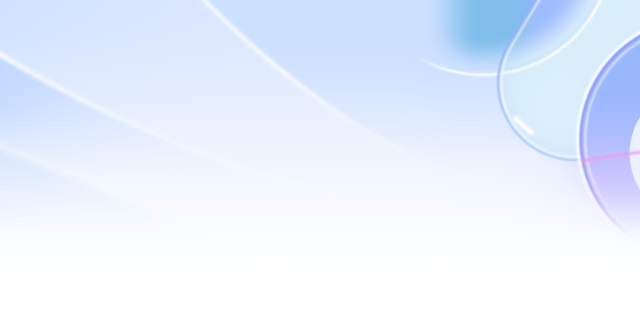
Give the GLSL for this background, as a Shadertoy shader.

```glsl
const vec3 WHITE = vec3(1.0);
const vec3 HAZE = vec3(0.875, 0.917, 1.0);
const vec3 SKY = vec3(0.795, 0.872, 1.0);
const vec3 DEEP_SKY = vec3(0.755, 0.845, 1.0);
const vec3 CYAN = vec3(0.49, 0.74, 0.92);
const vec3 PERIWINKLE = vec3(0.57, 0.69, 0.99);
const vec3 GLASS = vec3(0.86, 0.945, 0.98);
const vec3 LILAC = vec3(0.77, 0.74, 1.0);
const vec3 VIOLET = vec3(0.57, 0.57, 0.96);
const vec3 PINK = vec3(0.93, 0.62, 0.92);

// Lengths are in canvas heights
const vec2 DISC_CENTER = vec2(1.51, 1.17);
const float DISC_RADIUS = 0.404;
const vec2 GLASS_CORNER = vec2(1.797, 0.74);
const vec2 GLASS_TOP = vec2(1.953, 1.0);
const vec2 GLASS_RIGHT = vec2(2.34, 0.82);
const float GLASS_RADIUS = 0.243;
const vec2 RING_CENTER = vec2(2.187, 0.565);
const float RING_RADIUS = 0.376;
const vec2 HOLE_CENTER = vec2(2.18, 0.52);
const float HOLE_RADIUS = 0.212;
const vec2 GLINT_START = vec2(1.612, 0.629);
const vec2 GLINT_END = vec2(1.66, 0.586);
const float RIM_WIDTH = 0.005;

float segmentDistance(vec2 p, vec2 a, vec2 b) {
    vec2 along = b - a;
    return length(p - a - along * clamp(dot(p - a, along) / dot(along, along), 0.0, 1.0));
}

// Signed height above y = start - slope * x + bend * x^2, scaled to distance
float foldDistance(vec2 p, float start, float slope, float bend) {
    float steepness = 2.0 * bend * p.x - slope;
    return (p.y - start + slope * p.x - bend * p.x * p.x) / sqrt(1.0 + steepness * steepness);
}

float inside(float d) {
    float pixel = 1.0 / iResolution.y;
    return 1.0 - smoothstep(-pixel, pixel, d);
}

float line(float d, float width) {
    return exp(-d * d / (width * width));
}

vec3 foldedSky(vec2 p) {
    vec3 color = mix(WHITE, HAZE, smoothstep(0.03, 1.0, p.y));
    color = mix(color, SKY, 0.75 * smoothstep(0.5, 1.05, p.y) * exp(-1.7 * p.x));

    // Three overlapping folds, each shaded on one side
    float upper = foldDistance(p - vec2(0.638, 0.0), 1.0, 1.011, 0.412);
    float middle = foldDistance(p, 0.83, 0.601, 0.175);
    float lower = foldDistance(p, 0.544, 0.4, 0.0);
    float upperShade = smoothstep(-0.006, 0.012, upper) * smoothstep(0.42, 0.92, p.y);
    color = mix(color, SKY, 0.85 * upperShade * (1.0 - 0.35 * smoothstep(1.3, 2.0, p.x)));
    float middleShade = smoothstep(0.006, -0.012, middle) * smoothstep(0.38, 0.8, p.y);
    color = mix(color, DEEP_SKY, 0.95 * middleShade * exp(-2.2 * p.x));
    float lowerShade = smoothstep(0.01, -0.03, lower) * smoothstep(0.2, 0.56, p.y);
    color = mix(color, SKY, 0.5 * lowerShade * exp(-1.5 * p.x));

    // Bright creases
    color = mix(color, WHITE, 0.65 * line(upper, 0.009) * smoothstep(0.42, 0.85, p.y));
    color = mix(color, WHITE, 0.75 * line(middle, 0.01) * exp(-1.8 * p.x));
    return mix(color, WHITE, 0.3 * line(lower, 0.015) * exp(-2.5 * p.x));
}

void mainImage(out vec4 fragColor, in vec2 fragCoord) {
    vec2 p = fragCoord / iResolution.y;
    float disc = length(p - DISC_CENTER) - DISC_RADIUS;
    float glass = min(segmentDistance(p, GLASS_CORNER, GLASS_TOP),
                      segmentDistance(p, GLASS_CORNER, GLASS_RIGHT)) - GLASS_RADIUS;
    float ring = length(p - RING_CENTER) - RING_RADIUS;
    float hole = length(p - HOLE_CENTER) - HOLE_RADIUS;
    float glassMask = inside(glass);
    vec3 color = foldedSky(p);

    // Soft shadows behind the glass shapes
    color = mix(color, SKY, 0.35 * exp(-9.0 * max(disc, 0.0)) * smoothstep(1.2, 1.45, p.x));
    color = mix(color, LILAC, 0.28 * exp(-12.0 * max(ring, 0.0)) * smoothstep(0.2, 0.5, p.y));

    // Glass body, then the blue glow seen through it
    color = mix(color, GLASS, 0.8 * glassMask);
    float glow = smoothstep(0.0, 0.12, -disc) * smoothstep(1.32, 1.5, p.x);
    vec3 glowColor = mix(CYAN, PERIWINKLE, smoothstep(1.58, 1.72, p.x));
    color = mix(color, glowColor, glow * mix(0.95, 0.8, glassMask));

    // Disc and glass rims
    float discRim = smoothstep(1.28, 1.42, p.x);
    color = mix(color, SKY, 0.5 * discRim * line(disc + 0.012, RIM_WIDTH));
    color = mix(color, WHITE, 0.8 * discRim * line(disc, RIM_WIDTH));
    float rimFade = mix(0.4, 0.85, smoothstep(0.5, 0.95, p.y));
    color = mix(color, PERIWINKLE, rimFade * line(glass + 0.003, 0.0045));
    color = mix(color, PERIWINKLE, 0.22 * glassMask * exp(glass * 28.0));
    color = mix(color, WHITE, 0.5 * line(glass + 0.013, RIM_WIDTH));

    // Ring with a violet rim, dissolving downward
    float ringFade = smoothstep(0.23, 0.5, p.y);
    float ringMask = inside(ring) * (1.0 - inside(hole));
    vec3 ringColor = mix(LILAC, PERIWINKLE, smoothstep(0.4, 0.75, p.y));
    color = mix(color, ringColor, 0.88 * ringMask * ringFade);
    color = mix(color, mix(WHITE, HAZE, 0.6), 0.85 * inside(hole));
    color = mix(color, VIOLET, 0.65 * ringFade * line(ring + 0.004, RIM_WIDTH));
    color = mix(color, WHITE, 0.8 * ringFade * line(ring - 0.007, RIM_WIDTH));
    color = mix(color, WHITE, 0.45 * ringFade * line(ring + 0.018, RIM_WIDTH));

    // Pink refraction where the glass edge crosses the ring
    color = mix(color, PINK, 0.75 * inside(ring) * line(glass, 0.006));

    // Glint on the glass
    float glint = segmentDistance(p, GLINT_START, GLINT_END);
    color = mix(color, WHITE, 0.95 * line(glint, 0.009));
    fragColor = vec4(color, 1.0);
}
```
